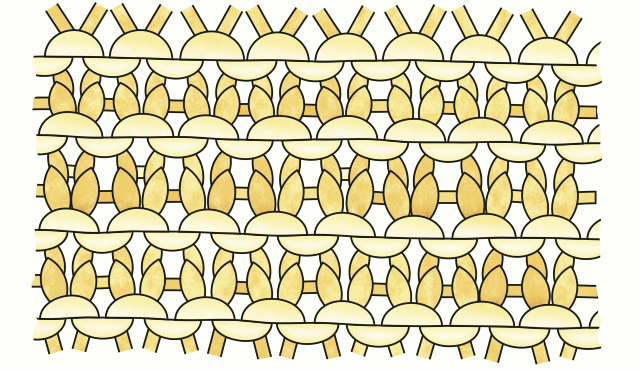
Reproduce this pattern procedurally as a Shadertoy shader.

```glsl
const float HEIGHT = 443.0;      // canvas height in drawing units
const float COLUMNS = 8.0;
const int ROWS = 4;
const float ROW_Y[5] = float[5](68.0, 162.0, 275.0, 379.0, 480.0);
const float LEFT = 41.0, RIGHT = 717.0;
const float INK_HALF = 1.1;      // half width of the outline
const float JITTER = 6.0;        // hand-drawn drift of each loop
const vec2 DOME = vec2(36.5, 28.0);
const vec2 BOWL = vec2(35.0, 24.0);
const vec3 PAPER = vec3(0.995, 0.995, 0.98);
const vec3 INK = vec3(0.10, 0.10, 0.06);
const vec3 CREAM = vec3(0.985, 0.975, 0.79);
const vec3 YELLOW = vec3(0.965, 0.91, 0.57);
const vec3 TAN = vec3(0.93, 0.79, 0.40);
const vec3 BROWN = vec3(0.80, 0.58, 0.25);

float hash(vec2 p) {
    vec3 q = fract(vec3(p.xyx) * 0.1031);
    q += dot(q, q.yzx + 33.33);
    return fract((q.x + q.y) * q.z);
}

float noise(vec2 p) {
    vec2 i = floor(p), f = fract(p);
    f = f * f * (3.0 - 2.0 * f);
    return mix(mix(hash(i), hash(i + vec2(1, 0)), f.x),
               mix(hash(i + vec2(0, 1)), hash(i + vec2(1, 1)), f.x), f.y);
}

float ridgeY(int row, float x) {
    float k = float(row);
    return ROW_Y[row] + (9.0 + 2.0 * k) * x / 768.0 + 4.0 * (noise(vec2(x / 55.0, k * 7.0 + 3.0)) - 0.5);
}

float columnX(float row, float i) {
    return 91.0 - 3.5 * row + i * (80.8 + 0.7 * row) + JITTER * (hash(vec2(i * 2.0 + 9.0, row + 21.0)) - 0.5);
}

// Pointed leaf from a to b with half width w
float leafDist(vec2 p, vec2 a, vec2 b, float w) {
    float r = 0.5 * length(b - a), d = 0.5 * (r * r - w * w) / w;
    vec2 u = (b - a) / (2.0 * r), c = p - 0.5 * (a + b);
    vec2 q = abs(vec2(c.x * u.y - c.y * u.x, dot(c, u)));
    return r * q.x < d * (q.y - r) ? length(q - vec2(0, r)) : length(q + vec2(d, 0)) - d - w;
}

float ellipseDist(vec2 p, vec2 r) {
    float k = length(p / r);
    return k * (k - 1.0) / max(length(p / (r * r)), 1e-4);
}

float boxDist(vec2 p, vec2 h) {
    vec2 q = abs(p) - h;
    return length(max(q, 0.0)) + min(max(q.x, q.y), 0.0);
}

float cover(float d, float px) { return smoothstep(0.65 * px, -0.65 * px, d); }

void paint(inout vec3 col, float d, vec3 fill, float px) {
    col = mix(col, fill, cover(d, px));
    col = mix(col, INK, cover(abs(d) - INK_HALF, px));
}

// Open-ended strand: outlined on its two long sides only
void strand(inout vec3 col, vec2 p, vec2 a, vec2 b, float w, vec3 fill, float px) {
    vec2 u = normalize(b - a), c = p - a;
    float side = abs(c.x * u.y - c.y * u.x) - w, along = dot(c, u);
    float span = cover(max(-along, along - length(b - a)), px);
    col = mix(col, fill, span * cover(side, px));
    col = mix(col, INK, span * cover(abs(side) - INK_HALF, px));
}

void mainImage(out vec4 fragColor, in vec2 fragCoord) {
    float px = HEIGHT / iResolution.y;
    vec2 p = vec2(fragCoord.x, iResolution.y - fragCoord.y) * px;
    float grain = 0.6 * noise(p / vec2(9.0, 14.0)) + 0.4 * noise(p / 2.5);
    vec3 col = PAPER;

    for (int row = 0; row < ROWS; row++) {
        float k = float(row), y = p.y - ridgeY(row, p.x);
        float gap = ROW_Y[row + 1] - ROW_Y[row];
        float near = floor((p.x - 91.0 + 3.5 * k) / (80.8 + 0.7 * k) + 0.5);

        // Bridges between neighbouring stitches
        for (float i = near - 1.0; i <= near + 1.0; i++) {
            if (row == ROWS - 1 || i < -1.0 || i >= COLUMNS) continue;
            float r = hash(vec2(i + 40.0, k + 5.0));
            vec2 q = vec2(p.x - columnX(k + 0.5, i + 0.5), y - gap * (0.57 + 0.06 * r));
            paint(col, boxDist(q, vec2(15.0, 7.0)), mix(YELLOW, TAN, r + 0.3 * grain), px);
            q = vec2(p.x - columnX(k + 0.5, i), y - gap * 0.37);
            if (row == 1 && i >= 0.0 && r > 0.4) paint(col, boxDist(q, vec2(12.0, 7.0)), CREAM, px);
        }
        // Mirrored legs of each stitch, and loose strands at both ends
        for (float i = near - 1.0; i <= near + 1.0; i++) {
            if (i < 0.0 || i >= COLUMNS) continue;
            for (float s = -1.0; s < 2.0; s += 2.0) {
                float r = hash(vec2(i * 2.0 + s + 11.0, k * 3.0 + 7.0));
                vec2 q = vec2((p.x - columnX(k + 0.5, i)) * s + 3.0 * (r - 0.5), y);
                float tone = smoothstep(0.2, 0.95, 0.7 * grain + 0.5 * r);
                vec3 fill = mix(mix(CREAM, YELLOW, 0.45 + 0.8 * grain), TAN, 0.85 * tone);
                if (row == 0) strand(col, q, vec2(9, -26), vec2(28.0 + 4.0 * r, -64.0 + 7.0 * r), 8.0, fill, px);
                if (row == ROWS - 1) {
                    strand(col, q, vec2(24, 4), vec2(14.0, 35.0 + 8.0 * r), 8.0, fill, px);
                    continue;
                }
                paint(col, leafDist(q, vec2(25.0, 0.08 * gap), vec2(8.0, 0.57 * gap), 10.5), fill, px);
                float stain = smoothstep(0.6, 0.85, y / gap) * smoothstep(0.45, 1.0, r) * grain;
                fill = mix(fill, BROWN, stain);
                paint(col, leafDist(q, vec2(25.0, 0.32 * gap), vec2(10.0, 0.91 * gap), 14.0 + 2.0 * r), fill, px);
            }
        }
        // Bowls hanging below the ridge
        for (float i = near - 1.0; i <= near + 1.0; i++) {
            if (i < -1.0 || i >= COLUMNS) continue;
            float r = hash(vec2(i + 70.0, k + 31.0));
            vec2 q = vec2(p.x - columnX(k, i + 0.5), y);
            float d = max(ellipseDist(q, BOWL * (0.95 + 0.12 * r)), -y);
            float glow = smoothstep(0.0, 13.0, -d) * (0.45 + 0.5 * grain);
            paint(col, d, mix(mix(CREAM, YELLOW, 0.5 * grain + 0.3 * r), PAPER, glow), px);
        }
        // Domes standing on the ridge
        for (float i = near - 1.0; i <= near + 1.0; i++) {
            if (i < 0.0 || i > COLUMNS) continue;
            float r = hash(vec2(i + 90.0, k + 53.0));
            vec2 q = vec2(p.x - columnX(k, i), y);
            vec2 size = DOME * (0.95 + 0.1 * r) + vec2(0.0, row == 0 ? 5.0 : 0.0);
            float d = max(ellipseDist(q, size), y);
            float glow = smoothstep(-24.0, -4.0, y - 0.12 * q.x) * (0.3 + 0.6 * grain);
            paint(col, d, mix(mix(CREAM, YELLOW, 0.3 + 0.6 * grain * r + 0.2 * r), PAPER, glow), px);
        }
    }
    // Ragged left and right margins
    float ragged = 9.0 * (noise(vec2(p.y / 11.0, 2.0)) - 0.5);
    col = mix(PAPER, col, cover(max(LEFT + ragged - p.x, p.x - RIGHT - ragged), px));
    fragColor = vec4(col, 1.0);
}
```
